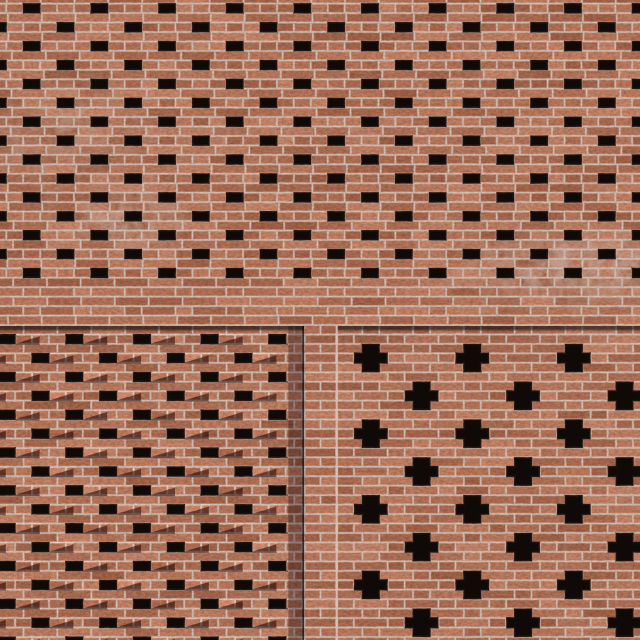
Reproduce this texture procedurally as a Shadertoy shader.

```glsl
// Sunlit brick facade: a perforated upper wall over a lintel, a pillar, a left
// panel of projecting bricks and a right panel of cross-shaped openings.
// Bonds and openings are wrapped lattices measured in headers and courses.

const vec2 UNIT = vec2(0.02643, 0.01477);   // header width, course height
const float LINTEL = 0.5091;                // measured down from the top
const float PILLAR_L = 0.4753;
const float PILLAR_R = 0.5262;
const float RETURN_L = 0.4505;              // shaded strip beside the pillar

float hash(vec2 p) {
    p = fract(p * vec2(0.1031, 0.1137));
    p += dot(p, p.yx + 33.33);
    return fract((p.x + p.y) * p.x * 17.0);
}

vec2 gradientAt(vec2 cell) {
    float a = 6.2832 * hash(cell + 91.7);
    return vec2(cos(a), sin(a));
}

float gradientNoise(vec2 p) {
    vec2 i = floor(p), f = p - i;
    vec2 s = f * f * f * (f * (f * 6.0 - 15.0) + 10.0);
    vec2 e = vec2(0.0, 1.0);
    float low = mix(dot(gradientAt(i), f), dot(gradientAt(i + e.yx), f - e.yx), s.x);
    float high = mix(dot(gradientAt(i + e), f - e), dot(gradientAt(i + 1.0), f - 1.0), s.x);
    return mix(low, high, s.y);
}

float fbm(vec2 p) {
    float sum = 0.0, gain = 0.6;
    for (int k = 0; k < 4; k++) {
        sum += gain * gradientNoise(p);
        p = p * 2.03 + 17.1;
        gain *= 0.55;
    }
    return sum;
}

float wrap(float x, float period) { return x - period * floor(x / period + 0.5); }

float inside(float d, float aa) { return 1.0 - smoothstep(-aa, aa, d); }

float box(vec2 p, vec2 halfSize) {
    vec2 q = abs(p) - halfSize;
    return length(max(q, 0.0)) + min(max(q.x, q.y), 0.0);
}

// Nearest cell centre of a lattice that shifts half a period every row
vec2 staggered(vec2 g, vec2 period, float lastRow) {
    float row = clamp(floor(g.y / period.y + 0.5), 0.0, lastRow);
    return vec2(wrap(g.x - 0.5 * period.x * row, period.x), g.y - period.y * row);
}

// Two alternating bricks per period: distance to the joint, brick index
vec2 bond(float x, float halfFirst, float period) {
    float v = wrap(x, period);
    float id = 2.0 * floor(x / period + 0.5);
    if (abs(v) > halfFirst) id += sign(v);
    return vec2(abs(abs(v) - halfFirst), id);
}

float blot(vec2 p, vec2 radius) { return exp(-dot(p / radius, p / radius)); }

void mainImage(out vec4 fragColor, in vec2 fragCoord) {
    vec2 p = fragCoord / iResolution.xy;
    p.y = 1.0 - p.y;
    float aa = 0.8 / iResolution.y;
    bool upper = p.y < LINTEL;
    bool pillar = !upper && p.x > PILLAR_L && p.x < PILLAR_R;
    bool left = !upper && p.x <= PILLAR_L;
    bool right = !upper && p.x >= PILLAR_R;

    // Slightly uneven brick edges
    vec2 q = p + 0.0005 * vec2(gradientNoise(p * 130.0), gradientNoise(p * 110.0 + 40.0));
    float rise = (q.y - 0.013) / UNIT.y;
    float course = floor(rise + 0.5);
    bool odd = mod(course, 2.0) > 0.5;

    // Bond and opening of each panel
    float hole = 1.0, wedge = 0.0, lit = 0.0;
    vec2 joint;
    if (upper) {
        vec2 g = vec2((q.x - 0.0495) / UNIT.x, rise);
        joint = odd ? bond(g.x + 0.5 * hash(vec2(course, 3.0)), 1.0, 4.0) : bond(g.x, 0.5, 2.0);
        if (!odd && course > 28.5) joint = bond(g.x, 0.5, 3.0);
        hole = box(staggered(g, vec2(4.0, 2.0), 14.0) * UNIT, UNIT * vec2(0.53, 0.56));
    } else if (left) {
        vec2 g = vec2((q.x - 0.0104) / UNIT.x, rise - 35.0);
        vec2 c = staggered(g, vec2(4.0, 2.0), 99.0);
        joint = odd ? bond(g.x, 0.5, 2.0) : bond(g.x, 1.0, 4.0);
        hole = max(box(c * UNIT, UNIT * vec2(0.54, 0.56)), p.x - RETURN_L);
        // Slanted shadow beneath each projecting brick
        float t = (c.x - 0.55) / 1.4;
        float top = mix(0.45, -0.3, t);
        float span = max(max(-t, t - 1.0) * 1.4, max(top - c.y, c.y - 0.6) * 0.56);
        float panel = step(p.x, RETURN_L);
        wedge = panel * inside(span * UNIT.x, aa);
        lit = panel * step(0.5, c.x) * step(-0.5, c.y) * step(c.y, 0.5);
    } else if (pillar) {
        float x = (q.x - 0.5 * (PILLAR_L + PILLAR_R)) / UNIT.x;
        joint = odd ? bond(x, 0.94, 4.0) : bond(x - 0.5, 0.5, 2.0);
    } else {
        vec2 g = vec2((q.x - 0.5794) / UNIT.x, rise - 37.0);
        joint = bond(g.x, odd ? 1.0 : 0.5, 3.0);
        vec2 c = staggered(g, vec2(6.0, 4.0), 99.0) * UNIT;
        hole = min(box(c, UNIT * vec2(1.0, 0.6)), box(c, UNIT * vec2(0.54, 1.52)));
        hole = max(hole, PILLAR_R + 0.01 - p.x);
    }

    // Brick and mortar
    float edge = min(joint.x * UNIT.x, (0.5 - abs(rise - course)) * UNIT.y);
    float brick = inside(0.0014 - edge, aa + 0.0003);
    float tone = hash(vec2(joint.y + 57.0, course + 23.0));
    float grain = fbm(p * vec2(150.0, 260.0));
    vec3 clay = mix(vec3(0.60, 0.36, 0.26), vec3(0.74, 0.49, 0.38), tone) * (1.0 + 0.28 * grain);
    vec3 mortar = vec3(0.80, 0.73, 0.69) * (1.0 + 0.16 * grain);

    // Pale mineral bloom
    float bloom = 0.8 * blot(p - vec2(0.91, 0.42), vec2(0.17, 0.05))
                + 0.6 * blot(p - vec2(0.20, 0.345), vec2(0.09, 0.04))
                + 0.35 * blot(p - vec2(0.09, 0.20), vec2(0.15, 0.08));
    bloom = clamp(bloom * (0.6 + 1.6 * fbm(p * 45.0)) + 0.25 * fbm(p * 22.0), 0.0, 0.7);
    clay = mix(clay, vec3(0.77, 0.66, 0.61), bloom);
    vec3 col = mix(mortar, clay, brick);

    // Light on projecting faces, then cast shadows
    col *= 1.0 + 0.08 * lit;
    col *= mix(vec3(1.0), vec3(0.50, 0.43, 0.43), wedge);
    if (left) col *= mix(vec3(1.0), vec3(0.70, 0.67, 0.70), smoothstep(RETURN_L - aa, RETURN_L + aa, p.x));
    if (left || right) col *= mix(0.45, 1.0, smoothstep(0.004, 0.010, p.y - LINTEL));
    col *= 1.0 - 0.6 * float(!upper) * inside(abs(p.x - PILLAR_L + 0.0015) - 0.0015, aa);
    float rim = float(!upper) * inside(abs(p.x - PILLAR_R) - 0.0018, aa);
    col = mix(col, vec3(0.84, 0.77, 0.72), 0.8 * rim);

    // Dark openings with a faint reveal
    vec3 depth = mix(vec3(0.06, 0.035, 0.03), vec3(0.16, 0.09, 0.07), smoothstep(-0.004, 0.0, hole));
    col = mix(col, depth, inside(hole, aa));
    fragColor = vec4(clamp(col, 0.0, 1.0), 1.0);
}
```
